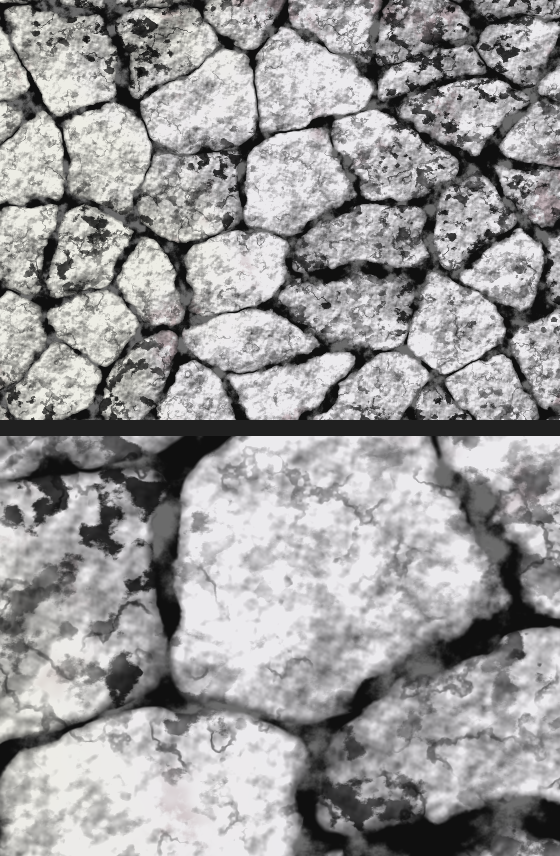
Top: the whole. Bottom: its middle third, enlarged.
Give the GLSL for this texture, as a Shadertoy shader.

```glsl
// Dry stone wall of pale, pitted limestone blocks with dark joints.
// Warped Voronoi cells with smoothly blended borders give rounded stones;
// fractal noise adds relief, crevices, pits, and rubble in the gaps.

#define GRID vec2(4.2, 5.3)    // stones per canvas height
#define JITTER 0.86            // scatter of the stone centres
#define ROUNDING 18.0          // higher gives sharper stone corners
#define JOINT 0.014            // half width of the joints, in cells
#define RAGGED 0.20            // roughness of the outlines
#define RELIEF 2.3             // strength of the surface bumps
#define PITTING 0.78           // darkness of the pits
#define CREVICE 0.55           // darkness of the fine crevices
#define BRIGHTNESS 0.82        // tone of a clean stone face
#define WARM_TINT vec3(1.0, 0.998, 0.965)
#define COOL_TINT vec3(0.992, 0.985, 1.0)
#define STAIN_TINT vec3(0.82, 0.76, 0.77)

float hash(vec2 p) {
    return fract(sin(dot(p, vec2(127.1, 311.7))) * 43758.5453);
}

float noise(vec2 p) {
    vec2 i = floor(p), f = fract(p);
    f = f * f * (3.0 - 2.0 * f);
    return mix(mix(hash(i), hash(i + vec2(1, 0)), f.x),
               mix(hash(i + vec2(0, 1)), hash(i + vec2(1, 1)), f.x), f.y);
}

// Fractal noise, about 0 to 1 with mean 0.5
float fbm(vec2 p) {
    float sum = 0.0, amp = 0.516;
    for (int i = 0; i < 5; i++) {
        p = mat2(1.68, 1.26, -1.26, 1.68) * p + 7.3;
        sum += amp * noise(p * 0.476);
        amp *= 0.5;
    }
    return sum;
}

// Scattered centre of a stone, with alternate rows shifted
vec2 stoneCentre(vec2 cell) {
    vec2 scatter = vec2(hash(cell + 3.7), hash(cell + 19.1)) - 0.5;
    float shift = 0.5 * mod(cell.y, 2.0) - 0.25;
    return cell + 0.5 + vec2(shift, 0.0) + JITTER * scatter;
}

// Distance to the blended border; also the cell, local position and rim normal
float stoneBorder(vec2 q, out vec2 cell, out vec2 local, out vec2 normal) {
    vec2 base = floor(q);
    float nearest = 1e3;
    for (int y = -2; y <= 2; y++)
    for (int x = -2; x <= 2; x++) {
        vec2 c = base + vec2(x, y);
        vec2 r = q - stoneCentre(c);
        if (dot(r, r) < nearest) {
            nearest = dot(r, r);
            cell = c;
            local = r;
        }
    }
    float total = 1e-9;
    normal = vec2(0.0);
    for (int y = -2; y <= 2; y++)
    for (int x = -2; x <= 2; x++) {
        if (x == 0 && y == 0) continue;
        vec2 other = q - stoneCentre(cell + vec2(x, y));
        vec2 dir = normalize(local - other);
        float w = exp(ROUNDING * dot(0.5 * (local + other), dir));
        total += w;
        normal += w * dir;
    }
    normal /= total;
    return -log(total) / ROUNDING;
}

// Grey level of a stone face
float stoneTone(vec2 p, vec2 cell, vec2 local, vec2 normal, float inset) {
    float id = hash(cell + 41.3);
    vec2 tilt = vec2(hash(cell + 5.9), hash(cell + 8.3)) - 0.5;
    float rough = fbm(p * 20.0);
    float bump = rough - fbm(p * 20.0 + vec2(-0.05, 0.08));

    float tone = BRIGHTNESS + 0.10 * (id - 0.5) + 0.25 * dot(tilt, local);
    tone += RELIEF * bump + 0.45 * (rough - 0.5);
    tone += 0.24 * (noise(p * 150.0) - 0.5);
    tone += 0.14 * normal.y * exp(-inset * 12.0);
    tone *= mix(0.50, 1.0, smoothstep(-0.01, 0.055, inset));

    // Crevices and pits gather in patches, more on some stones than on others
    float patches = fbm(p * 6.0 + 31.0) + 0.30 * (id - 0.5);
    float mask = mix(0.2, 1.0, smoothstep(0.32, 0.66, 1.0 - patches));
    float line = abs(fbm(p * 24.0 + 47.0) - 0.5);
    float crevice = smoothstep(0.05, 0.005, line) * smoothstep(0.3, 0.7, noise(p * 38.0));
    float pits = smoothstep(0.54, 0.66, fbm(p * vec2(48.0, 58.0) + 11.0));
    tone *= 1.0 - CREVICE * crevice * mix(0.5, 1.0, mask);
    return tone * (1.0 - PITTING * pits * mask) * (1.06 - 0.16 * mask);
}

void mainImage(out vec4 fragColor, in vec2 fragCoord) {
    vec2 p = fragCoord / iResolution.y;

    // Stone layout: slow drift breaks the rows, small warp bends the edges
    vec2 drift = vec2(noise(p * 2.1 + 4.0), noise(p * 2.1 + 15.0)) - 0.5;
    vec2 warp = vec2(fbm(p * 4.5 + 2.0), fbm(p * 4.5 + 57.0)) - 0.5;
    vec2 q = mat2(0.98, -0.17, 0.17, 0.98) * p + 0.16 * drift + 0.10 * warp;
    vec2 cell, local, normal;
    float border = stoneBorder(q * GRID, cell, local, normal);
    float joint = JOINT + 0.05 * (noise(p * 5.0 + 9.0) - 0.4);
    float inset = border - joint + RAGGED * (fbm(p * 20.0 + 23.0) - 0.5);
    inset = min(inset, 1.5 * border - 0.010);

    // Stone faces with a tint drift and a few speckled stains
    vec3 stone = vec3(clamp(stoneTone(p, cell, local, normal, inset), 0.05, 0.93));
    stone *= mix(WARM_TINT, COOL_TINT, smoothstep(0.15, 0.7, p.x + warp.x));
    float stain = smoothstep(0.60, 0.74, fbm(p * 6.0 + 71.0));
    stain *= smoothstep(0.40, 0.56, fbm(p * 50.0 + 3.0));
    stone *= mix(vec3(1.0), STAIN_TINT, stain);

    // Dark joints with some rubble
    float rubble = smoothstep(0.42, 0.70, fbm(p * 36.0 + 5.0));
    vec3 gap = vec3(0.06 + 0.36 * rubble);

    vec3 color = mix(gap, stone, smoothstep(-0.010, 0.010, inset));
    fragColor = vec4(color, 1.0);
}
```
